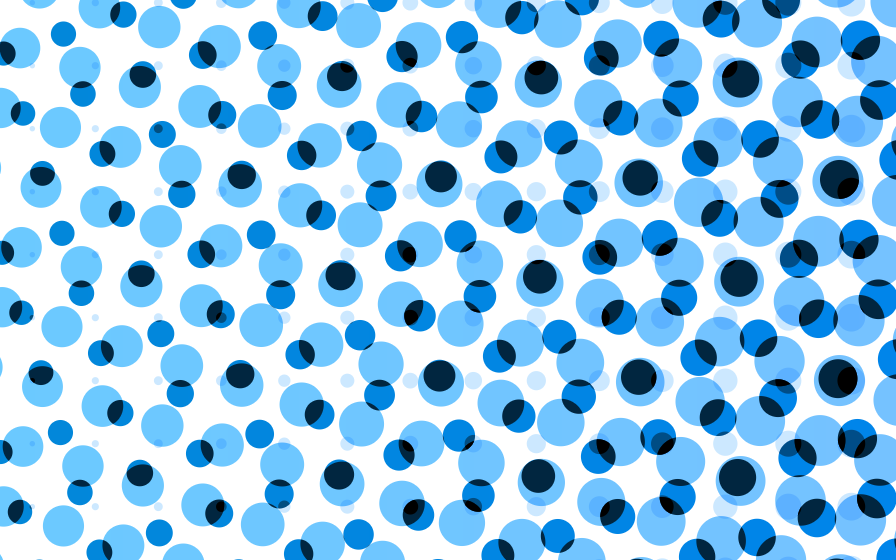
Reproduce this pattern procedurally as a WebGL 1 fragment shader.

```glsl
precision highp float;
// Three overprinted halftone screens of round dots in blue inks on white paper.
// Each screen is a square grid turned about the canvas centre; its dots grow
// from left to right, and overlapping inks darken to navy and then black.

#define CELL 0.1125                    // grid pitch, in canvas heights
#define PHASE 0.402                    // dot position within each cell
#define SKY_ANGLE -18.0
#define BLUE_ANGLE -72.0
#define WASH_ANGLE 0.0
#define SKY_RADIUS vec2(0.320, 0.411)  // left and right radii, in cells
#define BLUE_RADIUS vec2(0.191, 0.317)
#define WASH_RADIUS vec2(0.036, 0.230)

uniform vec2 u_resolution;

const vec3 PAPER = vec3(1.0);
const vec3 SKY_LEFT = vec3(0.42, 0.79, 1.0);
const vec3 SKY_RIGHT = vec3(0.46, 0.76, 1.0);
const vec3 BLUE_LEFT = vec3(0.01, 0.53, 0.85);
const vec3 BLUE_RIGHT = vec3(0.0, 0.52, 0.92);
const vec3 NAVY = vec3(0.005, 0.15, 0.25);
const vec3 WASH = vec3(0.80, 0.91, 1.0);

// Coverage of one rotated dot screen at p, measured from the canvas centre.
float dotScreen(vec2 p, float degrees, vec2 radii) {
  float angle = radians(degrees);
  float c = cos(angle);
  float s = sin(angle);
  vec2 grid = vec2(c * p.x + s * p.y, c * p.y - s * p.x) / CELL;
  vec2 dotCentre = floor(grid - PHASE + 0.5) + PHASE;

  // The radius follows the horizontal place of the dot's own centre.
  float centreX = (c * dotCentre.x - s * dotCentre.y) * CELL;
  float growth = centreX * u_resolution.y / u_resolution.x + 0.5;
  float radius = mix(radii.x, radii.y, growth);

  float edge = (length(grid - dotCentre) - radius) * CELL;
  return clamp(0.5 - edge * u_resolution.y, 0.0, 1.0);
}

void main() {
  vec2 p = (gl_FragCoord.xy - 0.5 * u_resolution) / u_resolution.y;
  float across = gl_FragCoord.x / u_resolution.x;

  float sky = dotScreen(p, SKY_ANGLE, SKY_RADIUS);
  float blue = dotScreen(p, BLUE_ANGLE, BLUE_RADIUS);
  float wash = dotScreen(p, WASH_ANGLE, WASH_RADIUS);

  // Overprint the two strong inks.
  vec3 skyInk = mix(SKY_LEFT, SKY_RIGHT, across);
  vec3 blueInk = mix(BLUE_LEFT, BLUE_RIGHT, across);
  vec3 color = mix(mix(PAPER, skyInk, sky), mix(blueInk, NAVY, sky), blue);

  // The pale wash tints light areas, deepens blue and turns navy black.
  vec3 onBlue = vec3(0.58 * (1.0 - sky));
  vec3 tint = mix(WASH, onBlue, blue);
  color *= mix(vec3(1.0), tint, wash);

  gl_FragColor = vec4(color, 1.0);
}
```
